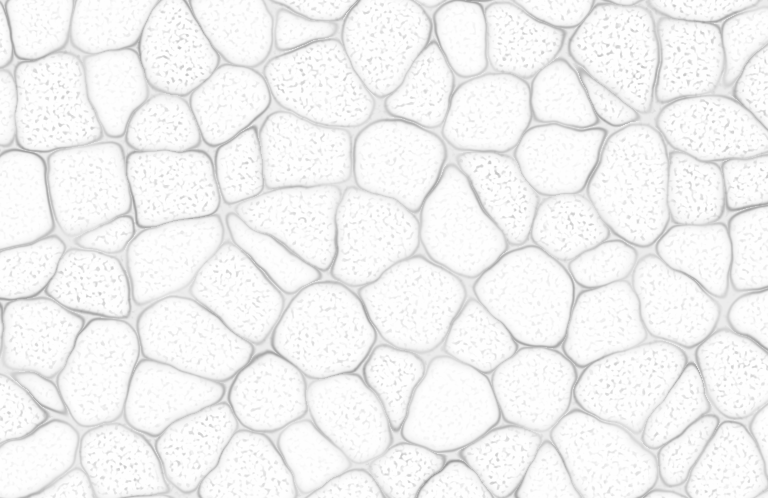
This texture map is drawn by a WebGL 1 fragment shader. Its source:

```glsl
precision highp float;
// Pale bed of tightly packed stones with thin grey joints and fine speckles.

uniform vec2 u_resolution;

#define STONES_PER_HEIGHT 6.9
#define JITTER 0.88
#define SIZE_VARIATION 0.30
#define EDGE_WOBBLE 0.09
#define CORNER_SHARPNESS 15.0
#define LINE_WIDTH 0.021
#define LINE_DARKNESS 0.23
#define HALO_WIDTH 0.13
#define HALO_DARKNESS 0.068
#define GRAINS_PER_HEIGHT 112.0
#define GRAIN_DARKNESS 0.21
#define STONE_WHITE 0.995

vec2 hash2(vec2 p) {
  vec3 q = fract(vec3(p.xyx) * vec3(0.1031, 0.1030, 0.0973));
  q += dot(q, q.yzx + 33.33);
  return fract((q.xx + q.yz) * q.zy);
}

vec2 gradientAt(vec2 cell) {
  float angle = 6.28318 * hash2(cell).x;
  return vec2(cos(angle), sin(angle));
}

// Gradient noise, roughly -0.7 to 0.7
float gradientNoise(vec2 p) {
  vec2 i = floor(p), f = p - i;
  vec2 u = f * f * f * (f * (f * 6.0 - 15.0) + 10.0);
  vec2 e = vec2(1.0, 0.0);
  float bottom = mix(dot(gradientAt(i), f),
                     dot(gradientAt(i + e.xy), f - e.xy), u.x);
  float top = mix(dot(gradientAt(i + e.yx), f - e.yx),
                  dot(gradientAt(i + e.xx), f - e.xx), u.x);
  return mix(bottom, top, u.y);
}

// Two turned layers of noise hide the lattice directions
float grainNoise(vec2 p) {
  mat2 turn = mat2(0.8, 0.6, -0.6, 0.8);
  vec2 q = turn * p;
  return 0.75 * (gradientNoise(q + 300.0) + gradientNoise(turn * q * 1.17 + 500.0));
}

// Seed position in xy, size weight in z
vec3 stoneSeed(vec2 cell) {
  vec2 offset = 0.5 + JITTER * (hash2(cell + 17.0) - 0.5);
  float weight = SIZE_VARIATION * (hash2(cell + 71.0).x - 0.5);
  return vec3(cell + offset, weight);
}

float powerDistance(vec2 p, vec3 seed) {
  vec2 d = p - seed.xy;
  return dot(d, d) - seed.z;
}

// Rounded distance to the joint in x, identity of the stone in yz
vec3 stoneField(vec2 p) {
  vec2 base = floor(p), ownCell = base;
  vec3 own = vec3(0.0);
  float nearest = 1e3;
  for (int y = -2; y <= 2; y++) {
    for (int x = -2; x <= 2; x++) {
      vec2 cell = base + vec2(float(x), float(y));
      vec3 seed = stoneSeed(cell);
      float d = powerDistance(p, seed);
      if (d < nearest) {
        nearest = d;
        own = seed;
        ownCell = cell;
      }
    }
  }
  // Exponential smooth minimum over all bisectors rounds the corners
  float sum = 0.0;
  for (int y = -2; y <= 2; y++) {
    for (int x = -2; x <= 2; x++) {
      vec2 cell = base + vec2(float(x), float(y));
      vec3 seed = stoneSeed(cell);
      float apart = length(seed.xy - own.xy);
      if (apart > 0.001) {
        float d = 0.5 * (powerDistance(p, seed) - nearest) / apart;
        sum += exp(-CORNER_SHARPNESS * d);
      }
    }
  }
  return vec3(-log(sum) / CORNER_SHARPNESS, ownCell);
}

void main() {
  vec2 uv = gl_FragCoord.xy / u_resolution.y;
  vec2 p = uv * STONES_PER_HEIGHT + 20.0;
  vec2 wobble = vec2(gradientNoise(p * 1.9), gradientNoise(p * 1.9 + 43.0))
    + 0.3 * vec2(gradientNoise(p * 5.0 + 11.0), gradientNoise(p * 5.0 + 91.0));
  vec3 stone = stoneField(p + EDGE_WOBBLE * wobble);
  vec2 trait = hash2(stone.yz + 131.0);

  // Outline: dark in places, nearly fading out in others
  float gap = 0.022 * smoothstep(-0.2, 0.5, gradientNoise(p * 0.9 + 9.0)) - 0.004;
  float strength = 0.2 + 0.45 * trait.y
                 + 0.7 * smoothstep(-0.35, 0.45, gradientNoise(p * 1.3 + 77.0));
  float fromLine = (stone.x - gap) / LINE_WIDTH;
  float line = LINE_DARKNESS * strength * exp(-fromLine * fromLine);

  // Soft shade around the joints and in the pockets between stones
  float halo = HALO_DARKNESS * (1.0 - smoothstep(-0.04, HALO_WIDTH, stone.x));

  // Speckles: density differs from stone to stone and fades at the rim
  float grain = grainNoise(uv * GRAINS_PER_HEIGHT);
  float patches = 0.8 + 0.7 * gradientNoise(p * 3.0 + 31.0);
  float density = mix(0.2, 1.0, trait.x) * patches
                * mix(0.3, 1.0, smoothstep(gap, gap + 0.14, stone.x));
  float speckle = GRAIN_DARKNESS * density * smoothstep(0.0, 0.6, grain);

  gl_FragColor = vec4(vec3(STONE_WHITE - halo - line - speckle), 1.0);
}
```
